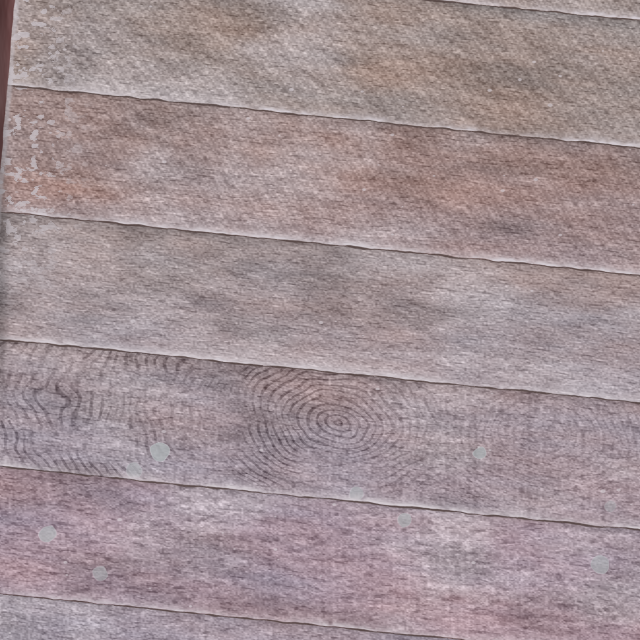
Give the GLSL for this texture, as a WebGL 1 fragment shader.

```glsl
precision highp float;
uniform vec2 u_resolution;

const float BOARD_HEIGHT = 0.199;
const float SLOPE = 0.099;
const float FIRST_SEAM = 0.0716;
const vec3 LILAC_WOOD = vec3(0.655, 0.595, 0.635);
const vec3 TAN_WOOD = vec3(0.640, 0.575, 0.555);
const vec3 RED_TINT = vec3(1.01, 0.965, 0.97);
const vec3 CHALK = vec3(0.77, 0.74, 0.76);
const vec3 NAIL_CAP = vec3(0.68, 0.70, 0.71);
const vec3 GAP = vec3(0.32, 0.26, 0.25);
const vec3 SIDE_BOARD = vec3(0.44, 0.31, 0.31);

float hash(vec2 p) {
  return fract(sin(dot(p, vec2(127.1, 311.7))) * 43758.5453);
}

float noise(vec2 p) {
  vec2 i = floor(p), f = fract(p);
  f = f * f * (3.0 - 2.0 * f);
  float low = mix(hash(i), hash(i + vec2(1.0, 0.0)), f.x);
  float high = mix(hash(i + vec2(0.0, 1.0)), hash(i + 1.0), f.x);
  return mix(low, high, f.y);
}

float fbm(vec2 p) {
  float sum = 0.0, amp = 0.533;
  for (int i = 0; i < 4; i++) {
    sum += amp * noise(p);
    p = p * 2.03 + 17.3;
    amp *= 0.5;
  }
  return sum;
}

// Coverage of the region where distance is below zero
float cover(float dist, float blur) {
  return 1.0 - smoothstep(-blur, blur, dist);
}

// Warped growth rings around a knot, from -1 to 1
float rings(vec2 p, vec2 knot, float frequency) {
  vec2 q = (p - knot) * vec2(1.0, 1.5);
  float radius = length(q) + 0.09 * fbm(p * vec2(6.0, 9.0));
  return sin(radius * frequency + 2.0 * noise(p * 40.0));
}

// One small pale fleck in some cells of a grid
float flecks(vec2 p, float cells, float density, float blur) {
  vec2 id = floor(p * cells);
  vec2 center = 0.3 + 0.4 * vec2(hash(id + 3.1), hash(id + 7.7));
  float size = mix(0.04, 0.15, pow(hash(id + 5.3), 2.0));
  float dist = length((fract(p * cells) - center) * vec2(0.8, 1.2)) - size;
  return step(hash(id), density) * cover(dist / cells, blur);
}

// Scattered round nail caps: x is the disc, y its rim
vec2 nailCaps(vec2 uv, float blur) {
  vec2 caps = vec2(0.0);
  for (int i = 0; i < 9; i++) {
    float n = float(i);
    vec2 center = vec2(hash(vec2(n, 2.0)), 0.08 + 0.42 * hash(vec2(n, 9.0)));
    float radius = mix(0.009, 0.016, hash(vec2(n, 4.0)));
    float dist = length(uv - center) - radius + 0.004 * (noise(uv * 110.0) - 0.5);
    float strength = mix(0.45, 1.0, hash(vec2(n, 6.0)));
    caps = max(caps, strength * vec2(cover(dist, blur), cover(abs(dist) - 0.001, blur)));
  }
  return caps;
}

vec3 boardColor(vec2 p, float row, float height) {
  vec2 q = p + vec2(row * 7.3, row * 3.1);
  float isRed = 1.0 - step(0.5, mod(row, 3.0));
  float isArched = 1.0 - step(0.5, abs(row - 1.0));
  vec3 color = mix(LILAC_WOOD, TAN_WOOD, smoothstep(0.1, 0.9, height));
  color *= mix(vec3(1.0), RED_TINT, isRed);

  // Weathered patches, warm and chalky
  float patches = fbm(q * vec2(6.0, 10.0));
  color += vec3(0.05, 0.0, -0.03) * (fbm(q * vec2(5.0, 18.0) + 40.0) - 0.5) * 1.6;
  color = mix(color, CHALK, 0.5 * smoothstep(0.42, 0.8, patches));
  color *= 1.0 - 0.11 * smoothstep(0.48, 0.75, fbm(q * vec2(7.0, 17.0) + 70.0));

  // Long grain, short pores and fine grit
  float wave = 0.014 * fbm(q * vec2(8.0, 12.0));
  vec2 fiber = q + vec2(0.0, wave);
  float grain = fbm(fiber * vec2(24.0, 110.0)) - 0.5;
  float pores = noise(fiber * vec2(95.0, 330.0));
  float bloom = noise(fiber * vec2(130.0, 290.0) + 50.0);
  float grit = noise(q * vec2(330.0, 410.0)) - 0.5;
  color += 0.16 * grain + 0.15 * grit;
  color -= 0.11 * smoothstep(0.55, 0.95, pores);
  color += 0.09 * smoothstep(0.55, 0.95, bloom) * (0.4 + patches);

  // Arched figure around two knots
  float ring = mix(rings(p, vec2(0.53, 0.32), 420.0),
                   rings(p, vec2(0.85, 0.33), 460.0), smoothstep(0.66, 0.74, p.x));
  float figure = smoothstep(0.1, 1.0, ring) * smoothstep(0.3, 0.6, fbm(p * vec2(12.0, 20.0)));
  return color - isArched * 0.13 * figure * mix(1.0, 0.35, smoothstep(0.5, 0.7, p.x));
}

void main() {
  vec2 uv = gl_FragCoord.xy / u_resolution;
  float blur = 0.8 / min(u_resolution.x, u_resolution.y);

  // Board rows slope gently down to the right
  vec2 p = vec2(uv.x, uv.y + SLOPE * uv.x - FIRST_SEAM);
  float rowHeight = p.y / BOARD_HEIGHT;
  float row = floor(rowHeight);
  float seam = floor(rowHeight + 0.5);
  float dist = (rowHeight - seam) * BOARD_HEIGHT + 0.004 * (fbm(vec2(uv.x * 45.0, seam * 9.0)) - 0.5);
  vec3 color = boardColor(p, row, uv.y);

  // Flaked paint at the left ends of the upper boards
  float leftEnd = (1.0 - smoothstep(0.05, 0.17, uv.x)) * smoothstep(0.45, 0.7, uv.y);
  float flakes = smoothstep(0.57, 0.68, fbm(uv * vec2(75.0, 110.0)));
  color = mix(color, CHALK, 0.8 * leftEnd * flakes);
  color = mix(color, CHALK + 0.06, 0.65 * flecks(uv, 45.0, 0.05, blur));
  vec2 caps = nailCaps(uv, blur);
  color = mix(color, NAIL_CAP, 0.8 * caps.x) + 0.06 * caps.y;

  // Pale worn lip above each seam, soft shadow and broken dark gap below
  float lipWear = 0.35 + 0.65 * noise(vec2(uv.x * 14.0, seam * 5.0));
  float chips = 0.6 + 0.8 * noise(uv * vec2(120.0, 200.0));
  float lip = smoothstep(0.0, 0.002, dist) * exp(-max(dist - 0.003, 0.0) / 0.006);
  color = mix(color, CHALK + 0.05, min(lip * lipWear * chips, 1.0));
  color *= 1.0 - 0.14 * step(dist, 0.0) * exp(min(dist, 0.0) / 0.007);
  float gapWidth = 0.0016 * noise(vec2(uv.x * 60.0, seam * 3.0)) + 0.0002;
  color = mix(color, GAP, 0.85 * cover(abs(dist) - gapWidth, blur));

  // Dark side board narrowing down the left edge
  float side = uv.x - 0.026 + 0.085 * (1.0 - uv.y) + 0.003 * (fbm(uv * 40.0) - 0.5);
  vec3 sideColor = SIDE_BOARD + 0.2 * (fbm(uv * vec2(90.0, 14.0)) - 0.5);
  color = mix(color, CHALK, 0.6 * cover(abs(side) - 0.004, 0.003));
  color = mix(color, sideColor, cover(side + 0.003, blur));
  color *= 1.0 - 0.22 * (1.0 - smoothstep(0.0, 0.02, uv.x)) * smoothstep(0.3, 0.5, uv.y);

  gl_FragColor = vec4(clamp(color, 0.0, 1.0), 1.0);
}
```
